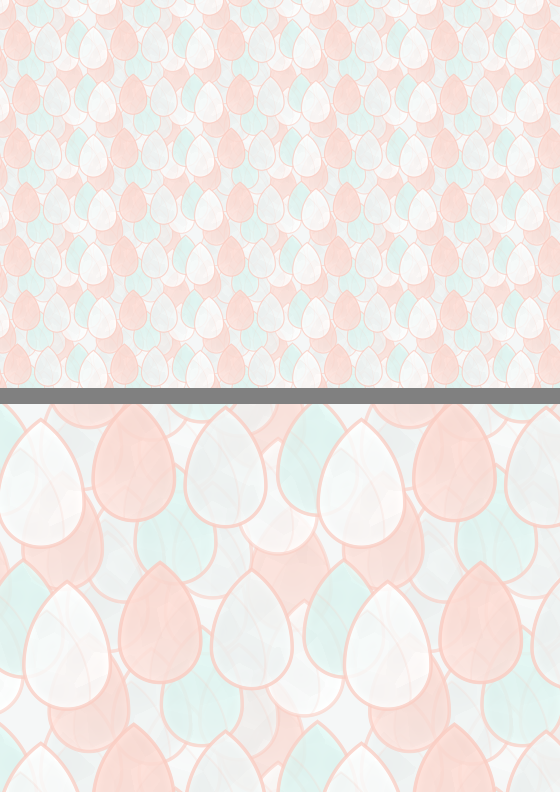
Top: the whole. Bottom: its middle third, enlarged.
A Shadertoy shader for this pattern:

```glsl
// Overlapping translucent raindrops in blush, mint, white and pale grey.
// One motif of drops, ordered back to front, repeats in half-tile rows; odd rows
// slide sideways. Cellular noise and faint inner arcs give a watercolour wash.

const float TILES_ACROSS = 5.24;
const float ROW_HEIGHT = 0.505;   // in tile widths
const float ROW_SHIFT = 0.082;
const float TIP_HEIGHT = 1.95;    // in drop radii
const float LINE_HALF = 0.0055;
const int DROPS = 12;

const vec3 LINE_COLOR = vec3(0.980, 0.805, 0.765);

// Each drop: centre x, centre y, radius, colour kind.
const vec4 MOTIF[DROPS] = vec4[DROPS](
    vec4(0.307, 0.348, 0.126, 0.0),
    vec4(0.567, 0.273, 0.130, 2.0),
    vec4(0.410, 0.683, 0.122, 1.0),
    vec4(0.614, 0.546, 0.122, 0.0),
    vec4(0.000, 0.341, 0.126, 1.0),
    vec4(0.137, 0.696, 0.122, 1.0),
    vec4(0.942, 0.655, 0.124, 2.0),
    vec4(0.294, 0.635, 0.126, 3.0),
    vec4(0.737, 0.423, 0.124, 3.0),
    vec4(0.874, 0.512, 0.135, 0.0),
    vec4(0.450, 0.457, 0.126, 1.0),
    vec4(0.164, 0.437, 0.127, 2.0));

vec2 hash22(vec2 p) {
    vec3 q = fract(p.xyx * vec3(0.1031, 0.1030, 0.0973));
    q += dot(q, q.yzx + 33.33);
    return fract((q.xx + q.yz) * q.zy);
}

vec3 dropColor(float kind) {
    if (kind < 0.5) return vec3(0.982, 0.988, 0.986);
    if (kind < 1.5) return vec3(0.935, 0.953, 0.950);
    if (kind < 2.5) return vec3(0.984, 0.853, 0.820);
    return vec3(0.868, 0.957, 0.941);
}

// Round below, pointed arch above; y points down.
float dropDistance(vec2 p, float r) {
    if (p.y > 0.0) return length(p) - r;
    float arc = 0.5 * r * (TIP_HEIGHT * TIP_HEIGHT + 1.0);
    return length(vec2(abs(p.x) + arc - r, p.y)) - arc;
}

float coverage(float d, float px) {
    return 1.0 - smoothstep(-0.6 * px, 0.6 * px, d);
}

// Cellular noise: x = distance to the nearest seed, y = shade of its cell.
vec2 cellNoise(vec2 p) {
    vec2 cell = floor(p);
    vec2 best = vec2(9.0, 0.0);
    for (int j = -1; j <= 1; j++) {
        for (int i = -1; i <= 1; i++) {
            vec2 id = cell + vec2(i, j);
            vec2 h = hash22(id + 50.0);
            float d = length(id + h - p);
            if (d < best.x) best = vec2(d, h.x);
        }
    }
    return best;
}

// Position relative to the nearest repeat of a drop.
vec2 dropLocal(vec2 p, vec4 drop) {
    vec2 q = p - drop.xy;
    float row = floor((q.y + 0.06) / ROW_HEIGHT + 0.5);
    q.y -= row * ROW_HEIGHT;
    q.x -= ROW_SHIFT * mod(row, 2.0);
    q.x -= floor(q.x + 0.5);
    return q;
}

vec3 paintDrop(vec3 under, vec2 q, vec4 drop, float seed, float depth, float px) {
    float r = drop.z;
    float d = dropDistance(q, r);
    if (d > LINE_HALF + px) return under;

    // Wash: paler toward the base, broken into soft facets
    vec2 cell = cellNoise(q / r * 1.4 + seed * 7.3);
    vec3 wash = dropColor(drop.w);
    wash = mix(wash, vec3(0.985), 0.25 * smoothstep(-r, r, q.y));
    wash += 0.022 * (cell.y - 0.5) + 0.012 * (cell.x - 0.5);
    wash += 0.02 * smoothstep(-0.25 * r, 0.0, d);

    // Faint arc of a second drop inside this one
    vec2 offset = (hash22(vec2(seed, 4.0)) - 0.5) * r * vec2(1.6, 0.8);
    float inner = dropDistance(q - offset - vec2(0.0, 0.7 * r), r);
    wash = mix(wash, LINE_COLOR, 0.22 * coverage(abs(inner) - 0.6 * LINE_HALF, px));
    wash -= 0.01 * coverage(inner, px);

    vec3 col = mix(under, wash, mix(0.76, 0.86, depth) * coverage(d, px));
    float rim = coverage(abs(d) - LINE_HALF, px);
    return mix(col, LINE_COLOR, rim * mix(0.5, 0.82, depth));
}

void mainImage(out vec4 fragColor, in vec2 fragCoord) {
    // Tile units, measured down from the top edge
    float px = TILES_ACROSS / iResolution.x;
    vec2 p = vec2(fragCoord.x, iResolution.y - fragCoord.y) * px;

    vec3 col = vec3(0.962, 0.970, 0.968);
    for (int i = 0; i < DROPS; i++) {
        float depth = float(i) / float(DROPS - 1);
        col = paintDrop(col, dropLocal(p, MOTIF[i]), MOTIF[i], float(i) + 1.0, depth, px);
    }
    fragColor = vec4(clamp(col, 0.0, 1.0), 1.0);
}
```
